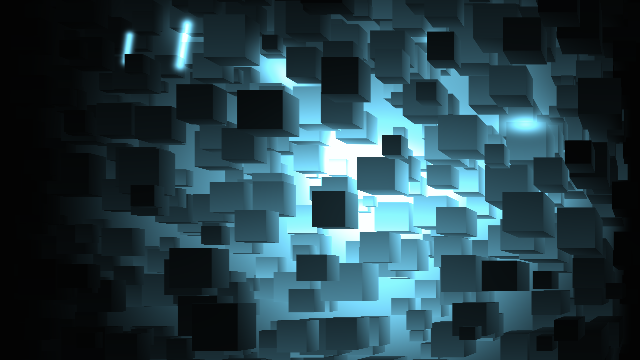
Write a WebGL 1 fragment shader that draws this background.

```glsl
precision highp float;
uniform vec2 u_resolution;

const vec2 VANISH = vec2(1.78, 0.20);
const vec3 CYAN = vec3(0.555, 1.0, 1.17);
const vec3 CYAN_LIMIT = vec3(0.58, 0.96, 0.98);
const vec3 WHITE_LIFT = vec3(0.40, 0.04, 0.02);

float hash(vec2 p) {
  return fract(sin(dot(p, vec2(127.1, 311.7))) * 43758.5);
}

float glow(vec2 p, vec2 center, vec2 radius) {
  vec2 d = (p - center) / radius;
  return exp(-dot(d, d));
}

float streak(vec2 p, vec2 a, vec2 b, float width) {
  vec2 ab = b - a;
  float along = clamp(dot(p - a, ab) / dot(ab, ab), 0.0, 1.0);
  float d = length(p - a - ab * along) / width;
  return exp(-d * d);
}

// Light rising from behind the blocks
float lightField(vec2 p) {
  float e = 0.03;
  e += 0.66 * glow(p, vec2(1.04, 0.43), vec2(0.46, 0.42));
  e += 0.44 * glow(p, vec2(1.04, 0.48), vec2(0.28, 0.22));
  e += 0.42 * glow(p, vec2(1.46, 0.52), vec2(0.20, 0.22));
  e += 0.30 * glow(p, vec2(1.26, 0.87), vec2(0.26, 0.14));
  e += 0.17 * glow(p, vec2(0.50, 0.47), vec2(0.28, 0.32));
  e += 0.20 * glow(p, vec2(1.08, 0.12), vec2(0.32, 0.16));
  e += 0.42 * streak(p, vec2(0.78, 0.82), vec2(0.94, 0.54), 0.06);
  e += 0.30 * streak(p, vec2(0.94, 0.54), vec2(1.18, 0.46), 0.07);
  e += 0.25 * streak(p, vec2(0.52, 0.92), vec2(0.78, 0.80), 0.06);
  return e * smoothstep(0.0, 0.45, p.x) * smoothstep(1.76, 1.68, p.x);
}

// Regions where foreground blocks gather and turn dark
float shadowField(vec2 p) {
  float s = glow(p, vec2(0.85, 0.91), vec2(0.12, 0.09));
  s += glow(p, vec2(1.61, 0.55), vec2(0.09, 0.11));
  s += glow(p, vec2(0.64, 0.61), vec2(0.08, 0.06));
  s += glow(p, vec2(1.09, 0.70), vec2(0.11, 0.05));
  s += glow(p, vec2(0.86, 0.43), vec2(0.07, 0.06));
  s += glow(p, vec2(0.51, 0.20), vec2(0.10, 0.15));
  s += glow(p, vec2(1.32, 0.12), vec2(0.08, 0.08));
  s += glow(p, vec2(1.58, 0.18), vec2(0.16, 0.10));
  return min(s, 1.0);
}

// Narrow gaps where the light breaks through
float leaks(vec2 p) {
  float e = streak(p, vec2(0.36, 0.90), vec2(0.35, 0.83), 0.012);
  e += streak(p, vec2(0.52, 0.93), vec2(0.50, 0.82), 0.016);
  e += 0.8 * glow(p, vec2(1.46, 0.655), vec2(0.06, 0.025));
  e += 0.5 * glow(p, vec2(1.20, 0.89), vec2(0.025, 0.02));
  return e;
}

vec3 lightColor(float e) {
  return min(CYAN * e, CYAN_LIMIT) + WHITE_LIFT * smoothstep(1.02, 1.32, e);
}

// Perspective box: x = coverage, y = front face, z = depth, w = underside
vec4 boxView(vec2 p, vec2 center, vec2 halfSize, float depth, float pixel) {
  vec2 q = p - VANISH + 0.00013;
  vec2 a = center - VANISH;
  vec2 t1 = (a - halfSize) / q;
  vec2 t2 = (a + halfSize) / q;
  vec2 lo = min(t1, t2);
  vec2 hi = max(t1, t2);
  float enter = max(lo.x, lo.y);
  float leave = min(hi.x, hi.y);
  float scale = length(q) / pixel;
  float inside = min(min(leave - enter, 1.0 + depth - enter), leave - 1.0);
  float cover = clamp(inside * scale + 0.5, 0.0, 1.0);
  float front = clamp((1.0 - enter) * scale + 0.5, 0.0, 1.0);
  float along = clamp((enter - 1.0) / depth, 0.0, 1.0);
  return vec4(cover, front, along, step(lo.x, lo.y));
}

// One layer of scattered blocks; nearness runs from 0 at the back to 1 in front
float blockLayer(float energy, vec2 p, float nearness, float seed, float pixel) {
  float cell = mix(0.115, 0.165, nearness);
  vec2 base = floor(p / cell);
  float keep = mix(0.8, 0.17, nearness);
  for (int y = -1; y <= 1; y++) {
    for (int x = -1; x <= 1; x++) {
      vec2 id = base + vec2(float(x), float(y));
      vec2 key = id + seed * 17.3;
      vec2 jitter = vec2(hash(key + 3.1), hash(key + 7.7)) - 0.5;
      vec2 center = (id + 0.5 + 0.6 * jitter) * cell;
      float size = cell * mix(0.12, 0.42, hash(key + 11.9));
      vec2 halfSize = size * vec2(1.0, mix(0.8, 1.1, hash(key + 5.3)));
      float depth = min(0.25, size * 0.9 / length(center - VANISH));
      vec4 view = boxView(p, center, halfSize, depth, pixel);
      float shadow = shadowField(center) * nearness;
      if (view.x > 0.0 && hash(key) < keep + 0.6 * shadow) {
        float tone = mix(0.96, 0.09, nearness) * mix(0.68, 1.16, hash(key + 19.7));
        float slope = 1.0 - 0.2 * (p.y - center.y) / size;
        float face = lightField(center) * tone * (1.0 - 0.85 * shadow) * slope;
        float side = lightField(p) * (0.4 + 0.5 * tone) * mix(0.75, 1.25, view.z);
        side *= mix(1.0, 0.62, view.w) * (1.0 - 0.3 * shadow);
        energy = mix(energy, mix(side, face, view.y), view.x);
      }
    }
  }
  return energy;
}

void main() {
  vec2 p = gl_FragCoord.xy / u_resolution.y;
  float pixel = 1.0 / u_resolution.y;
  float energy = 1.2 * lightField(p);
  for (int i = 0; i < 7; i++) {
    float layer = float(i);
    if (i == 4) energy += leaks(p);
    energy = blockLayer(energy, p, layer / 6.0, layer + 1.0, pixel);
  }
  // Soft haze in front of the core
  energy += 0.1 * glow(p, vec2(1.04, 0.46), vec2(0.30, 0.26));
  gl_FragColor = vec4(lightColor(energy) + vec3(0.01, 0.012, 0.012), 1.0);
}
```
